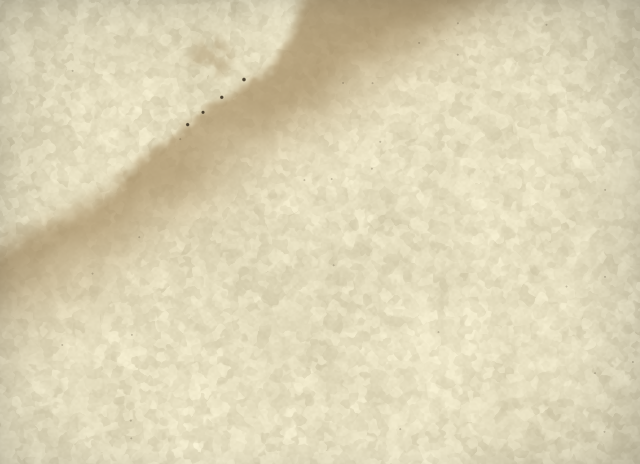
Reproduce this texture procedurally as a Shadertoy shader.

```glsl
// Aged cream paper with flaky mottling, a diagonal brown water stain and dim borders.

const vec3 PAPER_DIM = vec3(0.835, 0.802, 0.680);
const vec3 PAPER_BRIGHT = vec3(0.955, 0.928, 0.812);
const vec3 STAIN_PALE = vec3(0.825, 0.765, 0.630);
const vec3 STAIN_DEEP = vec3(0.715, 0.635, 0.485);
const vec3 SPECK = vec3(0.20, 0.16, 0.10);

float hash(vec2 p) {
    return fract(sin(dot(p, vec2(127.1, 311.7))) * 43758.5453);
}

float noise(vec2 p) {
    vec2 i = floor(p), f = fract(p);
    f = f * f * (3.0 - 2.0 * f);
    return mix(mix(hash(i), hash(i + vec2(1, 0)), f.x),
               mix(hash(i + vec2(0, 1)), hash(i + vec2(1, 1)), f.x), f.y);
}

float fbm(vec2 p) {
    float sum = 0.0, amp = 0.533;
    for (int i = 0; i < 4; i++) {
        sum += amp * noise(p);
        p = mat2(1.6, 1.2, -1.2, 1.6) * p + 7.3;
        amp *= 0.5;
    }
    return sum;
}

// Irregular patches of even tone with softened borders
float flakes(vec2 p) {
    p += 0.7 * vec2(noise(p * 1.7), noise(p * 1.7 + 31.0));
    vec2 cell = floor(p);
    float tone = 0.0, total = 0.0;
    for (int y = -1; y <= 1; y++)
    for (int x = -1; x <= 1; x++) {
        vec2 id = cell + vec2(x, y);
        vec2 d = id + vec2(hash(id), hash(id + 57.0)) - p;
        float w = exp(-15.0 * dot(d, d));
        tone += w * hash(id + 113.0);
        total += w;
    }
    return tone / max(total, 1e-6);
}

// Height of the stain's upper rim
float rimHeight(float x) {
    float y = 0.473 + 0.48 * min(x, 0.216);
    y += 0.80 * clamp(x - 0.216, 0.0, 0.324);
    y += 0.45 * clamp(x - 0.540, 0.0, 0.07);
    return y + 0.25 * smoothstep(0.58, 0.72, x);
}

float smudge(vec2 p, vec2 centre, float radius) {
    return 1.0 - smoothstep(0.3, 1.0, length(p - centre) / radius);
}

// Sharp along the upper rim, fading slowly to the lower right
float stainAmount(vec2 p) {
    float ragged = 0.045 * (fbm(p * 16.0) - 0.5) + 0.015 * (noise(p * 75.0) - 0.5);
    float soft = mix(0.055, 0.022, smoothstep(0.08, 0.35, p.x));
    soft = mix(soft, 0.08, smoothstep(0.55, 0.70, p.x));
    float depth = rimHeight(p.x) - p.y + ragged;
    float rim = smoothstep(-soft, soft, depth);
    float tail = 0.24 + 0.68 * p.x + 0.14 * (fbm(p * 5.0 + 9.0) - 0.5);
    return rim * smoothstep(-0.05, 0.19, p.y - tail);
}

float borderShade(vec2 p, float width) {
    float right = width - p.x;
    float shade = 0.10 * exp(-(1.0 - p.y) / 0.055) + 0.05 * exp(-p.y / 0.045);
    shade += 0.07 * exp(-p.x / 0.05) + 0.09 * exp(-right / 0.09);
    return shade + 0.05 * smoothstep(0.5, 0.85, length(p - vec2(0.5 * width, 0.45)));
}

// Tiny dark flecks scattered over the sheet
float flecks(vec2 p, float scale) {
    vec2 id = floor(p * scale);
    vec2 centre = 0.3 + 0.4 * vec2(hash(id + 3.0), hash(id + 19.0));
    float dot1 = smoothstep(0.16, 0.04, length(fract(p * scale) - centre));
    return dot1 * step(0.985, hash(id + 71.0));
}

// Dark dots sitting on the rim
float rimDots(vec2 p) {
    float amount = 0.0;
    for (int i = 0; i < 4; i++) {
        float k = float(i);
        float x = mix(0.40, 0.525, k / 3.0) + 0.012 * (hash(vec2(k, 5.0)) - 0.5);
        float r = mix(0.003, 0.005, hash(vec2(k, 8.0)));
        float d = length(p - vec2(x, rimHeight(x) + 0.004));
        amount = max(amount, 1.0 - smoothstep(0.4 * r, 1.2 * r, d));
    }
    return amount;
}

void mainImage(out vec4 fragColor, in vec2 fragCoord) {
    vec2 p = fragCoord / iResolution.y;
    float width = iResolution.x / iResolution.y;

    // Paper mottling at three sizes over broad cloudiness
    float grain = 0.62 * (flakes(p * 62.0) - 0.5) + 0.40 * (flakes(p * 31.0 + 40.0) - 0.5);
    grain += 0.22 * (noise(p * 170.0) - 0.5);
    float cloud = 0.75 * (fbm(p * 4.5 + 2.0) - 0.5);
    vec3 color = mix(PAPER_DIM, PAPER_BRIGHT, 0.60 + grain + cloud);

    // Pale halo, then the deep stain
    float stain = stainAmount(p);
    float halo = smoothstep(-0.18, 0.12, p.y - 0.23 - 0.68 * p.x);
    halo *= smoothstep(-0.03, 0.05, rimHeight(p.x) - p.y);
    color = mix(color, STAIN_PALE + 0.07 * grain, 0.42 * halo);
    vec3 brown = mix(STAIN_PALE, STAIN_DEEP, 0.45 + 0.55 * stain + 0.5 * cloud);
    color = mix(color, brown + 0.035 * grain, 0.92 * stain);

    // Wisps beyond the rim, dots and flecks
    float wisp = smudge(p, vec2(0.455, 0.873), 0.065) * smoothstep(0.35, 0.7, fbm(p * 25.0));
    wisp += 0.6 * smudge(p, vec2(0.347, 0.668), 0.028);
    color = mix(color, STAIN_DEEP, 0.55 * clamp(wisp, 0.0, 1.0));
    color = mix(color, SPECK, 0.85 * rimDots(p) + 0.22 * flecks(p, 48.0));

    color *= 1.0 - borderShade(p, width);
    fragColor = vec4(clamp(color, 0.0, 1.0), 1.0);
}
```
